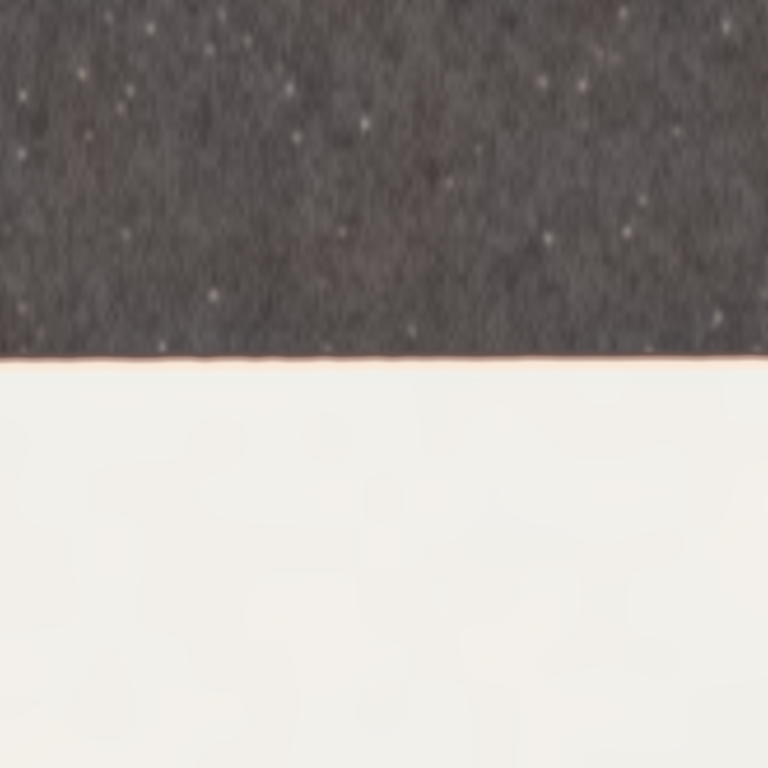
Write a WebGL 2 fragment shader that draws this texture.

```glsl
#version 300 es
precision highp float;
// A dark, fibrous grey-brown band above smooth off-white paper. The seam is a
// chain of soft ramps over signed height; the grain is layered smooth noise
// stretched vertically, with light and dark flecks from jittered cells.
uniform vec2 u_resolution;
out vec4 fragColor;

const vec3 PAPER = vec3(0.950, 0.940, 0.920);
const vec3 CREAM = vec3(0.975, 0.910, 0.845);
const vec3 ROSE = vec3(0.710, 0.590, 0.540);
const vec3 UMBER = vec3(0.405, 0.325, 0.305);
const vec3 CHARCOAL = vec3(0.343, 0.318, 0.315);

float hash(vec2 p) {
  vec3 q = fract(p.xyx * vec3(0.1031, 0.1030, 0.0973));
  q += dot(q, q.yzx + 33.33);
  return fract((q.x + q.y) * q.z);
}

float smoothNoise(vec2 p) {
  vec2 cell = floor(p);
  vec2 f = fract(p);
  f = f * f * (3.0 - 2.0 * f);
  float low = mix(hash(cell), hash(cell + vec2(1.0, 0.0)), f.x);
  float high = mix(hash(cell + vec2(0.0, 1.0)), hash(cell + vec2(1.0)), f.x);
  return mix(low, high, f.y) - 0.5;
}

// Sparse soft spots: each cell may hold one, at a jittered centre.
float flecks(vec2 p, float density, float radius, float seed) {
  vec2 cell = floor(p);
  float sum = 0.0;
  for (int j = -1; j <= 1; j++) {
    for (int i = -1; i <= 1; i++) {
      vec2 id = cell + vec2(float(i), float(j));
      vec2 centre = id + vec2(hash(id + seed), hash(id + seed + 17.0));
      float present = step(hash(id + seed + 41.0), density);
      float strength = mix(0.35, 1.0, hash(id + seed + 73.0));
      vec2 offset = (p - centre) * vec2(1.0, 0.75) / radius;
      sum += present * strength * exp(-dot(offset, offset));
    }
  }
  return sum;
}

vec3 darkStock(vec2 uv) {
  float grain = 0.035 * smoothNoise(uv * vec2(22.0, 14.0))
              + 0.055 * smoothNoise(uv * vec2(75.0, 38.0) + 9.0)
              + 0.050 * smoothNoise(uv * vec2(165.0, 80.0) + 31.0);
  float light = flecks(uv * 24.0, 0.16, 0.16, 5.0);
  float dark = flecks(uv * 20.0, 0.18, 0.25, 103.0);
  float warmth = smoothNoise(uv * 9.0 + 50.0);
  vec3 color = CHARCOAL + grain + warmth * vec3(0.010, 0.004, -0.012);
  return color + light * vec3(0.20, 0.19, 0.18) - dark * 0.065;
}

vec3 paperStock(vec2 uv) {
  float mottle = 0.006 * smoothNoise(uv * 14.0 + 80.0);
  float tint = smoothNoise(uv * 6.0 + 120.0);
  return PAPER + mottle + tint * vec3(-0.006, 0.002, 0.004);
}

void main() {
  vec2 uv = gl_FragCoord.xy / u_resolution;

  // Signed height above the slightly tilted, faintly wavering seam
  float seam = 0.5315 + 0.0025 * uv.x + 0.0015 * smoothNoise(uv.xx * vec2(45.0, 0.0));
  float d = uv.y - seam;

  // Paper, with a cool breath just under the warm rim
  vec3 color = paperStock(uv);
  float cool = exp(-pow((d + 0.027) / 0.007, 2.0));
  color += cool * vec3(-0.012, 0.0, 0.0);

  // Soft ramps from the cream rim up into the dark stock
  color = mix(color, CREAM, smoothstep(-0.021, -0.008, d));
  color = mix(color, ROSE, smoothstep(-0.007, 0.001, d));
  color = mix(color, UMBER, smoothstep(0.0, 0.006, d));
  color = mix(color, darkStock(uv), smoothstep(0.004, 0.014, d));

  fragColor = vec4(clamp(color, 0.0, 1.0), 1.0);
}
```
